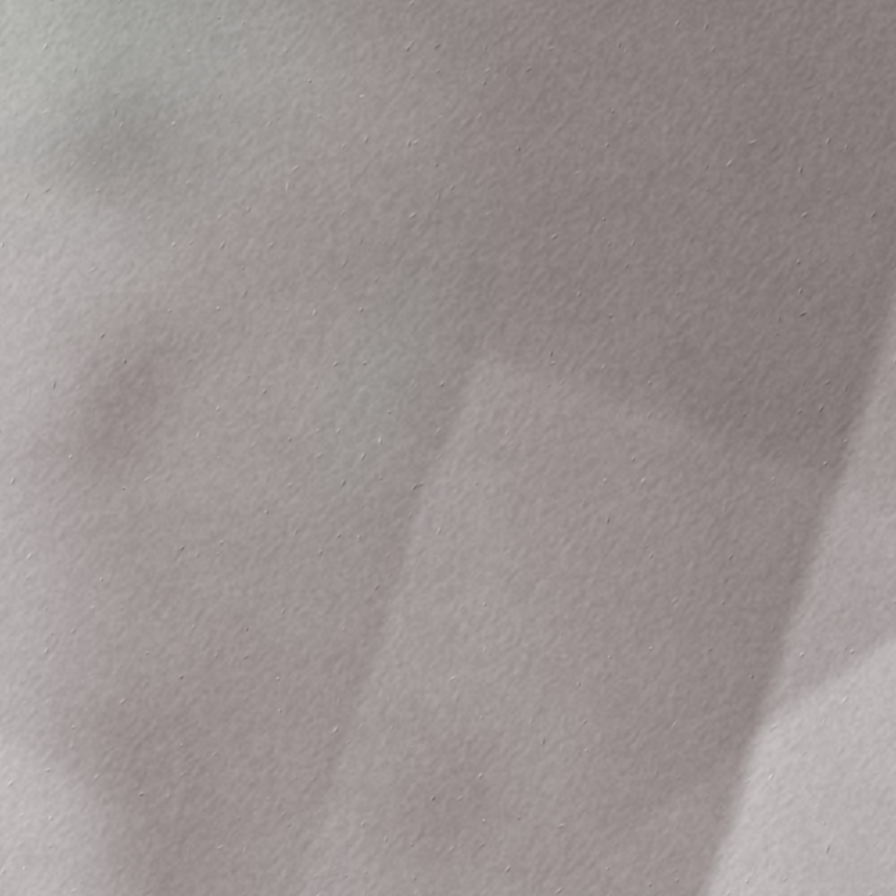
Give the GLSL for this texture, as a three.js fragment shader.

```glsl
// Softly creased grey-mauve paper: broad light and shade, slanted folds,
// and a fine diagonal tooth. Shade is a sum of gradients, warped blobs and
// blurred fold edges; the tooth is mottled strokes with sparse uneven flecks.

varying vec2 vUv;

const vec2 GRAIN_DIR = vec2(0.65, 0.76);
const float FOLD_SLOPE = 0.32;

float hash(vec2 p) {
  vec3 q = fract(vec3(p.xyx) * 0.1031);
  q += dot(q, q.yzx + 33.33);
  return fract((q.x + q.y) * q.z);
}

float noise(vec2 p) {
  vec2 cell = floor(p);
  vec2 f = fract(p);
  f = f * f * (3.0 - 2.0 * f);
  float low = mix(hash(cell), hash(cell + vec2(1.0, 0.0)), f.x);
  float high = mix(hash(cell + vec2(0.0, 1.0)), hash(cell + 1.0), f.x);
  return mix(low, high, f.y);
}

float fbm(vec2 p) {
  float sum = 0.0;
  float gain = 0.5;
  for (int i = 0; i < 4; i++) {
    sum += gain * (noise(p) - 0.5);
    p = mat2(0.8, 0.6, -0.6, 0.8) * p * 2.1 + 7.3;
    gain *= 0.5;
  }
  return sum;
}

// Coordinates along and across a unit direction
vec2 alongAcross(vec2 p, vec2 dir) {
  return vec2(dot(p, dir), dot(p, vec2(-dir.y, dir.x)));
}

// Soft elliptical patch, 1 at its centre
float blob(vec2 p, vec2 centre, vec2 radius) {
  vec2 d = (p - centre) / radius;
  return exp(-dot(d, d));
}

// Blurred half plane, 1 where d is positive
float softSide(float d, float blur) {
  return smoothstep(-blur, blur, d);
}

// Signed sideways distance to a slanted fold, positive on its right
float foldDistance(vec2 p, float foot, float wobble) {
  return p.x - foot - FOLD_SLOPE * p.y + wobble;
}

// Large light and shade of the sheet
float sheetTone(vec2 p) {
  float wobble = 0.03 * fbm(p * 5.0);
  float midFold = foldDistance(p, 0.335, wobble);
  float rightFold = foldDistance(p, 0.79, wobble);
  float pastMid = softSide(midFold, 0.012);
  float pastRight = softSide(rightFold, 0.016);

  float tone = mix(0.65, 0.552, smoothstep(0.15, 0.85, p.x + 0.35 * (p.y - 0.5)));
  tone += 0.064 * (1.0 - smoothstep(0.0, 0.16, p.x + 0.08 * fbm(p * 4.0)));

  // Dents and swells
  vec2 w = p + 0.09 * vec2(fbm(p * 6.0 + 3.1), fbm(p * 6.0 + 17.7));
  vec2 slanted = alongAcross(w - vec2(0.14, 0.54), vec2(0.7, 0.714));
  tone -= 0.050 * blob(w, vec2(0.13, 0.83), vec2(0.10, 0.06));
  tone -= 0.052 * blob(slanted, vec2(0.0), vec2(0.14, 0.055));
  tone -= 0.045 * blob(w, vec2(0.26, 0.22), vec2(0.22, 0.18));
  tone -= 0.038 * blob(w, vec2(0.21, 0.03), vec2(0.10, 0.08));
  tone -= 0.040 * blob(w, vec2(0.48, 0.09), vec2(0.08, 0.09));
  tone += 0.024 * blob(w, vec2(0.33, 0.92), vec2(0.16, 0.10));
  tone += 0.020 * blob(w, vec2(0.10, 0.70), vec2(0.14, 0.08));
  float cornerEdge = 0.17 - 0.45 * p.x - p.y + wobble;
  tone += 0.036 * softSide(cornerEdge, 0.022) * (1.0 - smoothstep(0.09, 0.19, p.x));

  // Middle fold: shaded left flank, lit right flank, fading at both ends
  float strength = 0.42 + 0.58 * blob(p, vec2(0.5, 0.50), vec2(0.5, 0.18));
  tone -= 0.024 * strength * (1.0 - pastMid) * exp(min(midFold, 0.0) / 0.09);
  tone += 0.013 * strength * pastMid * exp(-max(midFold, 0.0) / 0.12);

  // Shadow above the slanting cross crease, lighter below
  float crossCrease = 0.57 - 0.39 * (p.x - 0.65) - p.y + wobble;
  float below = softSide(crossCrease, 0.028);
  float lift = mix(0.012, 0.026, smoothstep(0.0, 0.3, p.y));
  tone += pastMid * mix(-0.012, lift, below);

  // Bright sheet beyond the right fold, with a lit lower corner
  tone -= 0.015 * (1.0 - pastRight) * exp(min(rightFold, 0.0) / 0.06);
  float cornerSheet = 0.167 + 0.72 * (p.x - 0.83) - p.y + wobble;
  float innerLift = 0.03 * smoothstep(0.6, 0.75, p.x);
  float cornerLift = 0.060 + 0.022 * exp(-max(cornerSheet, 0.0) / 0.08);
  tone += 0.088 * pastRight;
  tone += softSide(cornerSheet, 0.018) * mix(innerLift, cornerLift, pastRight);
  return tone + 0.042 * fbm(p * 7.0) + 0.022 * fbm(p * 26.0);
}

// Wavering noise stretched along the grain, from -0.5 to 0.5
float strokes(vec2 p, vec2 frequency) {
  vec2 q = alongAcross(p, GRAIN_DIR) * frequency;
  return noise(q + 1.2 * vec2(noise(p * 60.0), noise(p * 60.0 + 31.0))) - 0.5;
}

// Strokes lit on one flank and dark on the other
float litStrokes(vec2 p, vec2 frequency) {
  vec2 across = vec2(-GRAIN_DIR.y, GRAIN_DIR.x) * 0.9 / frequency.y;
  return strokes(p, frequency) - strokes(p + across, frequency);
}

// Sparse fibres of uneven size, turn and strength: a dark fleck by a light one
float flecks(vec2 p, float density, float seed) {
  vec2 key = floor(p * density) + seed;
  vec2 centre = 0.3 + 0.4 * vec2(hash(key + 3.7), hash(key + 11.9));
  vec2 d = (fract(p * density) - centre) / density;
  vec2 turn = normalize(GRAIN_DIR + 0.9 * (vec2(hash(key + 5.3), hash(key + 8.1)) - 0.5));
  vec2 q = alongAcross(d, turn);
  vec2 size = vec2(mix(0.0016, 0.0042, hash(key + 17.3)), 0.0014);
  float balance = hash(key + 29.5);
  float dark = (1.0 - 0.7 * balance) * blob(q, vec2(0.0, -0.0013), size);
  float light = (0.3 + 0.7 * balance) * blob(q, vec2(0.0008, 0.0013), size);
  float power = hash(key + 23.1);
  return (light - dark) * step(0.72, hash(key)) * (0.15 + power * power);
}

void main() {
  float tone = sheetTone(vUv);

  // Paper tooth: lit strokes, fine mottling and flecks
  float tooth = 0.028 * litStrokes(vUv, vec2(85.0, 190.0));
  tooth += 0.030 * strokes(vUv + 0.37, vec2(130.0, 240.0));
  tooth += 0.032 * (noise(vUv * 250.0) - 0.5);
  for (int i = 0; i < 2; i++) {
    float layer = float(i);
    tooth += 0.13 * flecks(vUv + 0.013 * layer, 27.0 + 10.0 * layer, 41.0 * layer);
  }

  // Mauve in the shade, paler in the light, greenish at the upper left
  float green = blob(vUv, vec2(0.08, 1.0), vec2(0.34, 0.26));
  vec2 sheared = vec2(vUv.x - FOLD_SLOPE * vUv.y, vUv.y);
  green = max(green, 0.6 * blob(sheared, vec2(0.24, 0.58), vec2(0.085, 0.2)));
  float mauve = mix(0.043, 0.025, smoothstep(0.58, 0.71, tone));
  vec3 tint = mix(vec3(0.0, -mauve, -mauve), vec3(-0.012, -0.010, -0.022), green);
  gl_FragColor = vec4(vec3(tone + tooth) + tint, 1.0);
}
```
